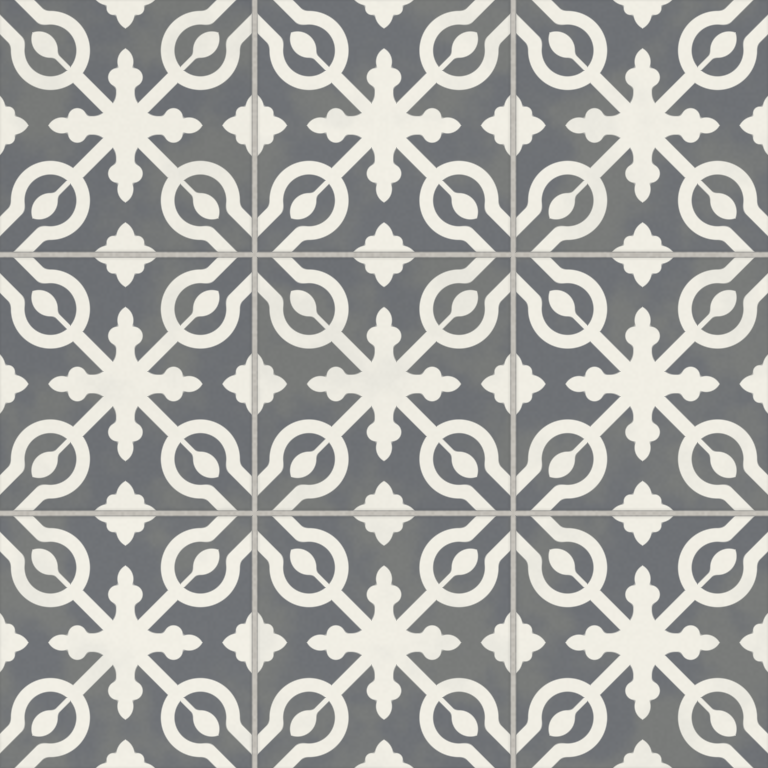
Reproduce this pattern procedurally as a Shadertoy shader.

```glsl
const float TILES_ACROSS = 2.97;
const float GROUT_HALF = 0.0115;
const vec3 SLATE = vec3(0.432, 0.443, 0.458);
const vec3 WORN_SLATE = vec3(0.475, 0.482, 0.475);
const vec3 CREAM = vec3(0.943, 0.933, 0.893);
const vec3 WORN_CREAM = vec3(0.895, 0.89, 0.858);
const vec3 GROUT = vec3(0.76, 0.745, 0.715);
const vec3 GROUT_EDGE = vec3(0.61, 0.605, 0.59);

float hash(vec2 p) {
    vec3 h = fract(p.xyx * 0.1031);
    h += dot(h, h.yzx + 33.33);
    return fract((h.x + h.y) * h.z);
}

float valueNoise(vec2 p) {
    vec2 i = floor(p);
    vec2 f = fract(p);
    f = f * f * (3.0 - 2.0 * f);
    return mix(mix(hash(i), hash(i + vec2(1, 0)), f.x),
               mix(hash(i + vec2(0, 1)), hash(i + 1.0), f.x), f.y);
}

float fbm(vec2 p) {
    float sum = 0.0, amplitude = 0.5;
    for (int i = 0; i < 4; i++) {
        sum += amplitude * valueNoise(p);
        p = p * 2.1 + 17.3;
        amplitude *= 0.5;
    }
    return sum;
}

float smoothMin(float a, float b, float k) {
    float h = max(k - abs(a - b), 0.0) / k;
    return min(a, b) - 0.25 * h * h * k;
}

float circle(vec2 p, float radius) {
    return length(p) - radius;
}

float box(vec2 p, vec2 halfSize) {
    vec2 d = abs(p) - halfSize;
    return length(max(d, 0.0)) + min(max(d.x, d.y), 0.0);
}

// Pointed leaf lying along x
float leaf(vec2 p, float halfLength, float halfWidth) {
    float radius = (halfLength * halfLength + halfWidth * halfWidth) / (2.0 * halfWidth);
    return length(vec2(p.x, abs(p.y) + radius - halfWidth)) - radius;
}

// Mirror into one octant, with x the longer axis
vec2 foldOctant(vec2 p) {
    p = abs(p);
    return p.x > p.y ? p : p.yx;
}

// Circle with a straight channel running outward along x
float keyhole(vec2 p, float radius, float channelHalf, float blend) {
    float channel = box(p - vec2(0.3, 0.0), vec2(0.3, channelHalf));
    return smoothMin(circle(p, radius), channel, blend);
}

// Four-armed cross with lobed, budded arms
float lobedCross(vec2 p) {
    vec2 o = foldOctant(p);
    float neck = box(o, vec2(0.2, 0.036));
    float d = smoothMin(circle(o, 0.092), neck, 0.04);
    d = smoothMin(d, circle(o - vec2(0.186, 0.031), 0.036), 0.016);
    return smoothMin(d, leaf(o - vec2(0.246, 0.0), 0.052, 0.031), 0.012);
}

// Small flower with four points and scalloped shoulders
float edgeFlower(vec2 p) {
    vec2 o = foldOctant(p);
    float d = min(circle(o, 0.066), circle(o - vec2(0.047, 0.047), 0.026));
    return smoothMin(d, leaf(o - vec2(0.065, 0.0), 0.06, 0.036), 0.012);
}

// Diagonal spoke, open ring, stem and inner leaf
float diagonalRing(vec2 p) {
    vec2 o = abs(p);
    vec2 d = vec2(o.x + o.y, o.x - o.y) * sqrt(0.5);
    vec2 r = d - vec2(0.41, 0.0);
    float band = max(keyhole(r, 0.153, 0.094, 0.015), -keyhole(r, 0.1, 0.04, 0.025));
    float spoke = box(d - vec2(0.14, 0.0), vec2(0.14, 0.027));
    float stem = box(r + vec2(0.06, 0.0), vec2(0.06, 0.01));
    float bud = leaf(r - vec2(0.032, 0.0), 0.066, 0.042);
    return min(min(band, spoke), smoothMin(stem, bud, 0.012));
}

float ornament(vec2 p) {
    vec2 edge = foldOctant(p) - vec2(0.5, 0.0);
    return min(min(lobedCross(p), diagonalRing(p)), edgeFlower(edge));
}

void mainImage(out vec4 fragColor, in vec2 fragCoord) {
    vec2 p = (fragCoord - 0.5 * iResolution.xy) / iResolution.y * TILES_ACROSS + 0.5;
    vec2 tile = floor(p);
    vec2 local = fract(p) - 0.5;
    float aa = TILES_ACROSS / iResolution.y;

    // Cement glaze with soft mottling that differs per tile
    float cloud = fbm(p * 4.0 + tile * 13.7 + 40.0);
    float grain = valueNoise(p * 90.0 + 200.0) - 0.5;
    float tone = (hash(tile + 9.0) - 0.5) * 0.012 + grain * 0.012;
    vec3 slate = mix(SLATE, WORN_SLATE, smoothstep(0.36, 0.66, cloud));
    vec3 cream = mix(CREAM, WORN_CREAM, smoothstep(0.5, 0.75, cloud) * 0.6);
    float inlay = 1.0 - smoothstep(-aa, aa, ornament(local));
    vec3 color = mix(slate, cream, inlay) + tone;

    // Recessed grout with shaded borders
    vec2 toEdge = 0.5 - abs(local);
    float seam = min(toEdge.x, toEdge.y);
    color *= 1.0 - 0.06 * (1.0 - smoothstep(GROUT_HALF, GROUT_HALF * 2.2, seam));
    vec3 grout = mix(GROUT, GROUT_EDGE, smoothstep(0.45, 1.0, seam / GROUT_HALF)) + grain * 0.05;
    color = mix(grout, color, smoothstep(-aa, aa, seam - GROUT_HALF));

    fragColor = vec4(color, 1.0);
}
```
